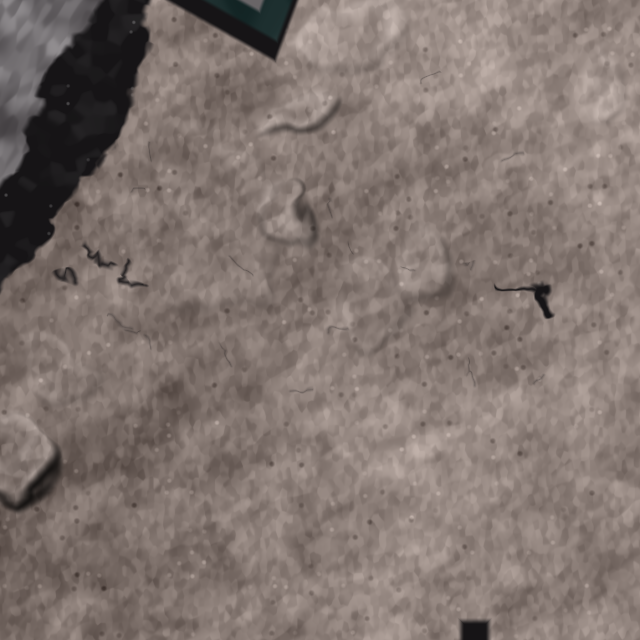
Reproduce this texture procedurally as a Shadertoy shader.

```glsl
// Dusty trodden earth with half-buried stones, twigs and a deep shadow beside a boulder.
#define EARTH vec3(0.545, 0.492, 0.468)
#define DARK vec3(0.085, 0.078, 0.085)
#define BOULDER vec3(0.41, 0.395, 0.405)
#define TEAL vec3(0.11, 0.18, 0.18)
#define SHADOW_SHIFT vec2(0.010, -0.010)
#define MOTTLE 0.17
#define GRAIN 0.13
#define WARP 0.035
#define SOFT 0.004
#define TWIGS 26

vec2 hash2(vec2 p) {
    vec3 q = fract(p.xyx * vec3(0.1031, 0.1030, 0.0973));
    q += dot(q, q.yzx + 33.33);
    return fract((q.xx + q.yz) * q.zy);
}

mat2 turn(float a) { return mat2(cos(a), -sin(a), sin(a), cos(a)); }

float inside(float d) { return smoothstep(SOFT, -SOFT, d); }

// Smooth cellular noise, centred on zero.
float cells(vec2 p) {
    vec2 base = floor(p), f = p - base;
    float sum = 0.0, total = 0.0;
    for (int y = -1; y <= 1; y++)
    for (int x = -1; x <= 1; x++) {
        vec2 g = vec2(x, y);
        vec2 r = g + hash2(base + g + 50.0) - f;
        float w = exp(-7.0 * dot(r, r));
        sum += w * hash2(base + g + 217.0).x;
        total += w;
    }
    return sum / total - 0.5;
}

// One small round fleck in some of the cells.
float flecks(vec2 p, float density) {
    vec2 id = floor(p), h = hash2(id + 90.0), k = hash2(id + 350.0);
    float r = length(fract(p) - 0.3 - 0.4 * h);
    return step(k.x, density) * smoothstep(0.28, 0.06, r) * (0.4 + 0.6 * k.y);
}

float stroke(vec2 p, vec2 a, vec2 b, float width) {
    vec2 ab = b - a;
    float t = clamp(dot(p - a, ab) / dot(ab, ab), 0.0, 1.0);
    return length(p - a - ab * t) - width;
}

// Rounded irregular hexagon.
float facets(vec2 p, vec2 centre, vec2 size, float angle) {
    vec2 q = turn(angle) * (p - centre) / size;
    float sum = 0.0;
    for (int i = 0; i < 6; i++) {
        vec2 h = hash2(floor(centre * 900.0) + float(i) * 7.0);
        float a = float(i) * 1.047 + 0.6 * h.x;
        sum += exp(min(9.0 * (dot(q, vec2(cos(a), sin(a))) - 0.7 - 0.25 * h.y), 60.0));
    }
    return log(sum) / 9.0 * min(size.x, size.y);
}

void stone(inout vec3 col, vec2 p, vec2 centre, vec2 size, float angle, float lift, float shade) {
    float d = facets(p, centre, size, angle);
    float shadow = facets(p - SHADOW_SHIFT, centre, size, angle);
    float body = smoothstep(0.007, -0.007, d);
    float edge = (d + 0.008) / 0.008;
    float rim = exp(-edge * edge);
    col *= 1.0 - shade * smoothstep(0.006, -0.006, shadow) * (1.0 - body);
    col += body * lift * (0.65 + 0.6 * rim + 1.2 * cells(p * 32.0));
}

vec3 ground(vec2 p) {
    vec2 slant = turn(0.6) * p;
    float tone = MOTTLE * (0.5 * cells(p * 4.0) + 0.6 * cells(slant * vec2(8.0, 15.0)) + 0.55 * cells(p * 24.0));
    tone += GRAIN * (0.8 * cells(slant * vec2(38.0, 62.0)) + 0.8 * cells(p * vec2(125.0, 75.0)));
    // Paler to the lower right, with a darker diagonal track.
    tone += 0.075 * (p.x - 0.45) + 0.025 * (0.5 - p.y);
    float track = (p.y - 0.2 - 0.45 * p.x) / 0.11;
    tone -= 0.055 * exp(-track * track) * smoothstep(0.75, 0.2, p.x);
    tone += 0.13 * flecks(p * 55.0, 0.06) - 0.16 * flecks(p * 46.0 + 9.0, 0.06);
    return EARTH + tone * vec3(1.0, 0.97, 0.95);
}

void mainImage(out vec4 fragColor, in vec2 fragCoord) {
    vec2 p = fragCoord / iResolution.xy;
    vec2 w = p + WARP * vec2(cells(p * 17.0), cells(p * 17.0 + 40.0));
    vec2 rough = w + 0.3 * WARP * vec2(cells(p * 60.0), cells(p * 60.0 + 80.0));
    vec3 col = ground(p);

    // Stones, from faint slabs to raised rocks
    stone(col, w, vec2(0.31, 0.66), vec2(0.13, 0.16), 0.5, 0.035, 0.08);
    stone(col, w, vec2(0.44, 0.675), vec2(0.04, 0.07), 0.35, 0.075, 0.45);
    stone(col, w, vec2(0.57, 0.53), vec2(0.07, 0.08), 0.2, 0.035, 0.12);
    stone(col, w, vec2(0.67, 0.60), vec2(0.05, 0.075), 0.1, 0.05, 0.2);
    stone(col, w, vec2(0.46, 0.835), vec2(0.075, 0.038), 0.55, 0.09, 0.4);
    stone(col, w, vec2(0.55, 0.95), vec2(0.10, 0.05), 0.3, 0.065, 0.1);
    stone(col, w, vec2(0.94, 0.87), vec2(0.04, 0.07), -0.2, 0.06, 0.1);
    stone(col, w, vec2(0.08, 0.42), vec2(0.08, 0.06), -0.6, 0.04, 0.1);
    stone(col, w, vec2(0.01, 0.28), vec2(0.095, 0.075), -0.4, 0.12, 0.8);

    // Scattered twigs and a tighter clump of them
    for (int i = 0; i < TWIGS; i++) {
        vec2 h = hash2(vec2(i, 31)), k = hash2(vec2(i, 77));
        bool clump = i < 8;
        vec2 a = clump ? vec2(0.11, 0.54) + 0.08 * h : vec2(0.18, 0.38) + vec2(0.68, 0.56) * h;
        vec2 b = a + turn(6.28 * k.x) * vec2(0.012 + 0.025 * k.y, 0.0);
        float mark = inside(stroke(rough, a, b, clump ? 0.003 : 0.0006));
        col = mix(col, DARK, mark * (clump ? 0.85 : 0.45));
    }

    // Black hooked crack
    float crack = stroke(rough, vec2(0.78, 0.545), vec2(0.845, 0.555), 0.003);
    crack = min(crack, stroke(rough, vec2(0.845, 0.557), vec2(0.872, 0.515), 0.007));
    col = mix(col, DARK, inside(crack));

    // Boulder and its broad shadow
    float rise = rough.y - 0.57;
    float brink = 0.55 * rise + 0.07 * sin(7.3 * max(rise, 0.0));
    vec3 gloom = DARK + 0.12 * max(cells(p * 48.0), 0.0) + 0.22 * flecks(p * 70.0, 0.07);
    col = mix(col, gloom, smoothstep(0.006, -0.006, rough.x - brink));
    float grit = 0.22 * cells(p * 16.0) + 0.15 * cells(turn(1.1) * p * vec2(35.0, 80.0));
    col = mix(col, BOULDER + grit, smoothstep(0.006, -0.006, rough.x - 0.47 * (rough.y - 0.70)));

    // Dark glazed corner and a small block on the borders
    vec2 q = p - vec2(0.43, 0.905);
    float left = dot(q, vec2(-0.49, -0.87)), right = dot(q, vec2(0.94, -0.35));
    col = mix(col, DARK, inside(max(left, right)));
    col = mix(col, TEAL + 0.1 * cells(p * 20.0), inside(max(left + 0.028, right + 0.008)));
    col = mix(col, BOULDER, inside(max(left + 0.055, right + 0.05)));
    vec2 block = abs(p - vec2(0.742, 0.0)) - vec2(0.022, 0.03);
    col = mix(col, DARK, smoothstep(0.006, -0.006, max(block.x, block.y)));
    fragColor = vec4(clamp(col, 0.0, 1.0), 1.0);
}
```
